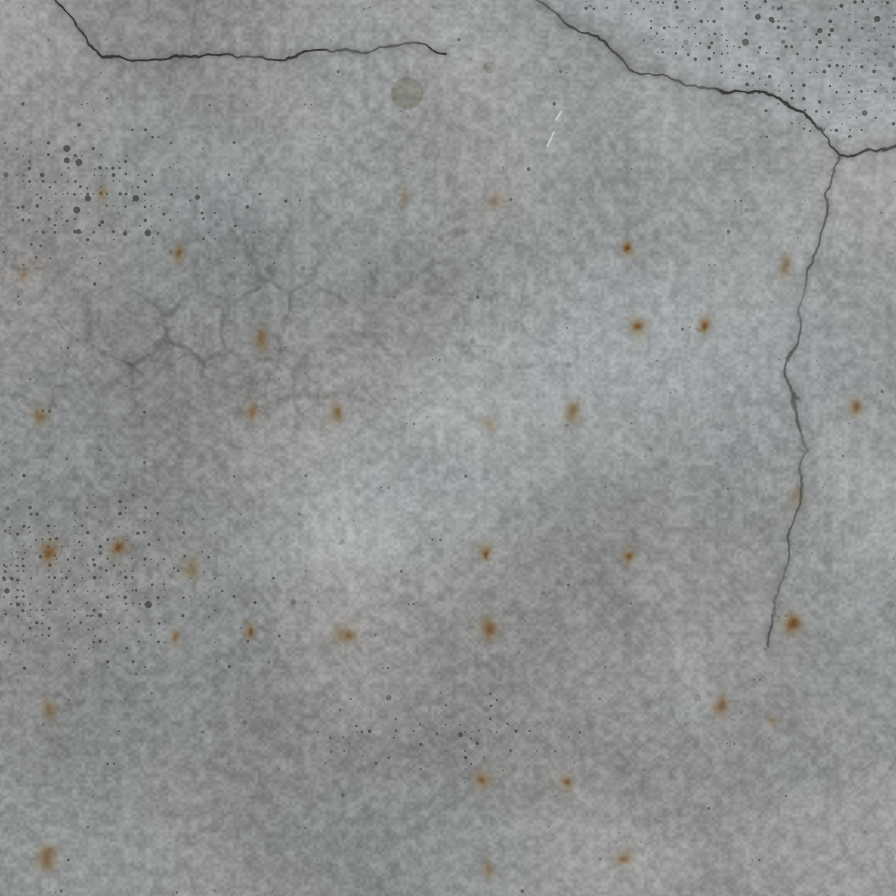
Give the GLSL for this texture, as a WebGL 1 fragment shader.

```glsl
precision highp float;
uniform vec2 u_resolution;

#define BASE_GREY 0.588
#define MOTTLE 0.20
#define GRAIN 0.085
#define CRAZE_SCALE 15.0
#define CRAZE_DEPTH 0.085
#define RUST_SCALE 12.0
#define RUST_CHANCE 0.30
#define CRACK_WIDTH 0.0013
#define CRACK_WOBBLE 0.016

const vec3 CRACK_COLOR = vec3(0.19, 0.18, 0.17);
const vec3 PIT_COLOR = vec3(0.25, 0.25, 0.24);
const vec3 RUST_HALO = vec3(0.50, 0.41, 0.26);
const vec3 RUST_CORE = vec3(0.38, 0.21, 0.07);

float hash(vec2 p) {
  return fract(sin(dot(p, vec2(127.1, 311.7))) * 43758.5453);
}
vec2 hash2(vec2 p) { return vec2(hash(p), hash(p + 37.3)); }

float noise(vec2 p) {
  vec2 i = floor(p), f = fract(p);
  f = f * f * (3.0 - 2.0 * f);
  return mix(mix(hash(i), hash(i + vec2(1, 0)), f.x),
             mix(hash(i + vec2(0, 1)), hash(i + vec2(1, 1)), f.x), f.y);
}
float fbm(vec2 p) {
  float sum = 0.0, amp = 0.5;
  for (int i = 0; i < 5; i++) {
    sum += amp * noise(p);
    p = mat2(1.6, 1.2, -1.2, 1.6) * p + 7.1;
    amp *= 0.5;
  }
  return sum;
}
vec2 warp(vec2 p) { return vec2(fbm(p), fbm(p + 19.7)) - 0.48; }

float blob(vec2 p, vec2 center, vec2 size) {
  vec2 d = (p - center) / size;
  return exp(-dot(d, d));
}
float segment(vec2 p, vec2 a, vec2 b) {
  vec2 ab = b - a;
  return length(p - a - ab * clamp(dot(p - a, ab) / dot(ab, ab), 0.0, 1.0));
}
float stroke(float d, float width) {
  float soft = max(0.001, 0.5 / u_resolution.y);
  return 1.0 - smoothstep(width - soft, width + soft, d);
}

// Gap between the two nearest cell points: zero on the borders
float cellGap(vec2 p) {
  vec2 cell = floor(p);
  float near = 8.0, next = 8.0;
  for (int y = -1; y <= 1; y++)
    for (int x = -1; x <= 1; x++) {
      vec2 c = cell + vec2(x, y);
      float d = length(c + hash2(c) - p);
      next = min(next, max(near, d));
      near = min(near, d);
    }
  return next - near;
}

// One round hole per cell, kept where density exceeds its hash
float pits(vec2 p, float scale, float density) {
  vec2 cell = floor(p * scale);
  float size = hash(cell + 5.3), keep = hash(cell + 71.9);
  vec2 d = fract(p * scale) - 0.35 - 0.3 * hash2(cell);
  float radius = mix(0.10, 0.30, size * size), soft = 0.6 * scale / u_resolution.y;
  return smoothstep(keep, keep + 0.05, density)
       * (1.0 - smoothstep(radius - soft, radius + soft, length(d)));
}

void main() {
  vec2 p = gl_FragCoord.xy / u_resolution;
  vec2 bend = warp(p * 9.0);
  vec2 soft = p + 0.10 * warp(p * 5.0);

  // Cloudy cement with light and dark areas
  float cloud = fbm(p * 5.0 + 3.0) - 0.48;
  float light = blob(soft, vec2(0.75, 0.57), vec2(0.22, 0.12))
              + 0.8 * blob(soft, vec2(0.42, 0.42), vec2(0.18, 0.09))
              + 0.7 * blob(soft, vec2(0.27, 0.80), vec2(0.16, 0.09));
  float dark = blob(soft, vec2(0.45, 0.69), vec2(0.28, 0.07))
             + blob(soft, vec2(0.64, 0.37), vec2(0.09, 0.05))
             + 0.8 * blob(soft, vec2(0.04, 0.48), vec2(0.14, 0.14));
  float slab = smoothstep(-0.01, 0.02, p.y - max(0.84, 1.0 - 0.49 * (p.x - 0.6)) + 0.04 * bend.y);
  float grey = BASE_GREY - 0.012 + MOTTLE * cloud + 0.045 * light - 0.038 * dark + 0.035 * slab;
  grey += GRAIN * (noise(p * 290.0) - 0.5) + GRAIN * (noise(p * 120.0 + 9.0) - 0.5);

  // Web of fine surface crazing
  float zone = blob(soft, vec2(0.25, 0.62), vec2(0.38, 0.13));
  float patchy = smoothstep(0.25, 0.65, fbm(p * 11.0 + 40.0));
  float coarse = 1.0 - smoothstep(0.0, 0.14, cellGap(p * CRAZE_SCALE + 1.3 * bend));
  float fine = 1.0 - smoothstep(0.0, 0.11, cellGap(p * CRAZE_SCALE * 2.1 + 2.0 * bend));
  grey -= CRAZE_DEPTH * patchy * (zone * coarse + 0.35 * fine * (zone + 0.25));

  float cool = clamp(0.45 + 1.6 * (fbm(p * 4.0 + 60.0) - 0.48) + 0.4 * light + 0.5 * slab, 0.0, 1.0);
  vec3 color = grey * mix(vec3(1.014, 1.0, 0.988), vec3(0.972, 1.004, 1.012), cool);

  // Clustered air pits
  float cluster = 0.03 + 0.35 * blob(soft, vec2(0.12, 0.78), vec2(0.13, 0.07))
                + 0.40 * blob(soft, vec2(0.06, 0.36), vec2(0.15, 0.08))
                + 0.15 * blob(soft, vec2(0.5, 0.19), vec2(0.13, 0.04)) + 0.20 * slab;
  float pit = max(pits(p, 75.0, cluster * 0.6), pits(p + 0.37, 140.0, cluster * 1.2));
  color = mix(color, PIT_COLOR, 0.75 * pit);

  // Rust blooms
  vec2 cell = floor(p * RUST_SCALE);
  vec2 r = hash2(cell + 11.0);
  vec2 d = (fract(p * RUST_SCALE) - 0.3 - 0.4 * r + 0.22 * warp(p * 45.0)) * vec2(1.15, 0.9);
  float rust = step(hash(cell + 83.0), RUST_CHANCE) * step(p.y, 0.83) * mix(0.35, 1.0, r.y);
  float reach = length(d) / mix(0.09, 0.15, r.x);
  color = mix(color, RUST_HALO, 0.8 * rust * exp(-reach * reach));
  color = mix(color, RUST_CORE, 0.85 * rust * rust * exp(-5.0 * reach * reach));

  // Long cracks: two across the top, one running down the right
  vec2 q = p + CRACK_WOBBLE * (2.0 * warp(p * 14.0) + 0.7 * warp(p * 50.0));
  float top = min(segment(q, vec2(0.05, 1.01), vec2(0.11, 0.935)), segment(q, vec2(0.11, 0.935), vec2(0.49, 0.945)));
  top = min(top, min(segment(q, vec2(0.58, 1.01), vec2(0.72, 0.91)), segment(q, vec2(0.72, 0.91), vec2(0.86, 0.895))));
  top = min(top, min(segment(q, vec2(0.86, 0.895), vec2(0.94, 0.83)), segment(q, vec2(0.94, 0.83), vec2(1.03, 0.84))));
  float down = min(segment(q, vec2(0.94, 0.83), vec2(0.885, 0.6)), segment(q, vec2(0.885, 0.6), vec2(0.9, 0.5)));
  down = min(down, segment(q, vec2(0.9, 0.5), vec2(0.855, 0.28)));
  float depth = mix(0.5, 1.0, smoothstep(0.3, 0.6, noise(p * 18.0)));
  color *= 1.0 - 0.16 * exp(-top / 0.005) - 0.13 * exp(-down / 0.004);
  color = mix(color, CRACK_COLOR, depth * max(0.9 * stroke(top, CRACK_WIDTH), 0.45 * stroke(down, CRACK_WIDTH)));

  // Round stains and pale scratches
  vec2 s = p + 0.006 * bend;
  float stain = max(stroke(length(s - vec2(0.453, 0.895)), 0.018), stroke(length(s - vec2(0.547, 0.925)), 0.007));
  color *= 1.0 - stain * vec3(0.12, 0.13, 0.17);
  float scratch = min(segment(p, vec2(0.611, 0.837), vec2(0.618, 0.852)), segment(p, vec2(0.621, 0.867), vec2(0.626, 0.875)));
  color = mix(color, vec3(0.85), 0.8 * stroke(scratch, 0.001));

  gl_FragColor = vec4(color, 1.0);
}
```
